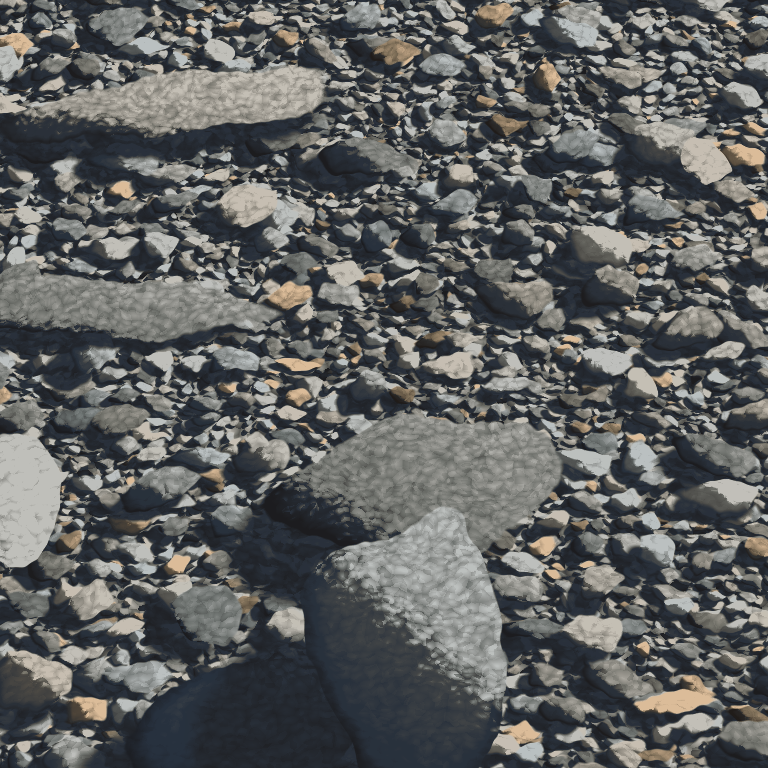
A three.js fragment shader for this texture:

```glsl
// Sunlit scree: flat grey stones and gravel, light from the upper right, bluish shadows.
varying vec2 vUv;

const vec2 LIGHT = vec2(0.78, 0.62);
const float SHADOW_TONE = 0.135;
const float EDGE_SOFTNESS = 0.0016;

float hash(vec2 p) {
  return fract(sin(dot(p, vec2(127.1, 311.7))) * 43758.54);
}

vec2 hash2(vec2 p) {
  return vec2(hash(p), hash(p + 19.7));
}

float band(float low, float high, float t) {
  return clamp((t - low) / (high - low), 0.0, 1.0);
}

vec2 rotate(vec2 p, float angle) {
  float c = cos(angle), s = sin(angle);
  return vec2(c * p.x + s * p.y, c * p.y - s * p.x);
}

// Cellular noise: distance to the nearest point, and that point's random value.
vec2 cellular(vec2 p) {
  vec2 cell = floor(p), nearest = vec2(9.0, 0.0);
  for (int j = -1; j <= 1; j++) {
    for (int i = -1; i <= 1; i++) {
      vec2 id = cell + vec2(float(i), float(j));
      float d = length(id + hash2(id) - p);
      if (d < nearest.x) nearest = vec2(d, hash(id + 5.3));
    }
  }
  return nearest;
}

// Layered sines that roughen every outline.
vec2 ripple(vec2 p) {
  vec2 sum = vec2(0.0);
  float amplitude = 0.0035, frequency = 38.0;
  for (int i = 0; i < 4; i++) {
    sum += amplitude * sin(p.yx * frequency + p * frequency * 0.6 + float(i) * 2.1);
    p = rotate(p, 0.9);
    amplitude *= 0.6;
    frequency *= 1.9;
  }
  return sum;
}

// Rounded random polygon: below 1 inside, above 1 outside.
float outline(vec2 r, float seed) {
  float sum = 0.0;
  for (int k = 0; k < 6; k++) {
    vec2 rnd = hash2(vec2(float(k), seed));
    float angle = 6.2832 * (float(k) + 0.7 * rnd.x) / 6.0;
    float side = max(dot(r, vec2(cos(angle), sin(angle))), 0.0) / mix(0.72, 1.05, rnd.y);
    sum += pow(side, 10.0);
  }
  return pow(sum, 0.1);
}

// Paints a stone and its shadow. surface = (tone, warmth), look = (tone, warmth, ridge).
vec2 paintStone(vec2 surface, vec2 p, vec2 centre, vec2 halfSize, float angle,
                vec3 look, float grain, float seed) {
  vec2 toCentre = p - centre;
  vec2 r = rotate(toCentre, angle) / halfSize;
  if (dot(r, r) > 7.0) return surface;

  vec2 towardSun = rotate(toCentre + LIGHT * halfSize.y * 1.1, angle) / halfSize;
  float shadow = 1.0 - smoothstep(0.8, 1.05, length(towardSun));
  surface.x = mix(surface.x, SHADOW_TONE * (0.8 + 0.4 * grain), 0.9 * shadow);
  surface.y *= 1.0 - shadow;

  float d = outline(r, seed);
  float soft = EDGE_SOFTNESS / halfSize.y;
  float cover = 1.0 - smoothstep(1.0 - soft, 1.0 + soft, d);
  float facing = dot(r, LIGHT);
  float lit = smoothstep(-0.14, 0.14, facing - look.z + 0.5 * (grain - 0.5));
  float tone = look.x * mix(0.46, 1.0, lit) + 0.09 * facing;
  tone *= 1.0 + (grain - 0.5) * mix(0.3, 0.75, lit);
  tone *= 1.0 - 0.35 * smoothstep(0.75, 1.0, d) * (1.0 - lit);
  return mix(surface, vec2(tone, look.y), cover);
}

// One grid of scattered stones, painted from far to near.
vec2 paintGravel(vec2 surface, vec2 p, float frequency, float density, float grain) {
  vec2 grid = frequency * vec2(1.0, 1.7);
  vec2 cell = floor(p * grid);
  for (int j = 1; j >= -1; j--) {
    for (int i = -1; i <= 1; i++) {
      vec2 id = cell + vec2(float(i), float(j));
      vec2 key = id + frequency * 3.7;
      if (hash(key) > density) continue;
      vec2 rnd = hash2(key + 41.0), kind = hash2(key + 83.0);
      vec2 centre = (id + 0.2 + 0.6 * rnd) / grid;
      vec2 halfSize = mix(vec2(0.32), vec2(0.56, 0.52), hash2(key + 67.0)) / grid;
      float warmth = kind.x > 0.9 ? 0.9 : 0.5 * kind.x - 0.2;
      vec3 look = vec3(mix(0.36, 0.84, kind.y), warmth, mix(-0.65, 0.15, rnd.x));
      surface = paintStone(surface, p, centre, halfSize, 0.6 * rnd.y - 0.25,
                           look, grain, hash(key + 7.0) * 50.0);
    }
  }
  return surface;
}

vec3 stoneColour(float tone, float warmth) {
  vec3 c = mix(vec3(0.11, 0.11, 0.12), vec3(0.16, 0.19, 0.23), band(0.10, 0.18, tone));
  c = mix(c, vec3(0.29, 0.29, 0.28), band(0.20, 0.29, tone));
  c = mix(c, vec3(0.43, 0.44, 0.42), band(0.29, 0.43, tone));
  c = mix(c, vec3(0.58, 0.58, 0.56), band(0.43, 0.58, tone));
  c = mix(c, vec3(0.75, 0.75, 0.73), band(0.58, 0.75, tone));
  return c * (1.0 + warmth * vec3(0.16, -0.02, -0.20));
}

void main() {
  vec2 p = vUv + ripple(vUv);
  // Receding ground
  vec2 ground = vec2((p.x - 0.5) * (1.0 + 0.6 * p.y), p.y + 0.3 * p.y * p.y);
  vec2 coarse = cellular(ground * vec2(58.0, 92.0));
  vec2 fine = cellular(ground * vec2(120.0, 165.0) + 31.0);
  float grain = 0.5 * (1.0 - coarse.x) + 0.25 * coarse.y + 0.3 * fine.y;
  vec2 s = vec2(mix(0.12, 0.7, coarse.y) * (1.1 - 0.6 * coarse.x), 0.1);
  // Gravel, from grit to cobbles
  for (int i = 0; i < 5; i++) {
    float level = float(i);
    s = paintGravel(s, ground, 46.0 * pow(0.62, level), 0.95 - 0.19 * level, grain);
  }
  // Slabs and boulders
  s = paintStone(s, p, vec2(0.22, 0.86), vec2(0.25, 0.04), 0.06, vec3(0.58, 0.15, -0.5), grain, 3.0);
  s = paintStone(s, p, vec2(0.11, 0.6), vec2(0.25, 0.036), -0.02, vec3(0.48, 0.0, -0.5), grain, 8.0);
  s = paintStone(s, p, vec2(0.55, 0.36), vec2(0.19, 0.095), 0.12, vec3(0.46, 0.0, -0.5), grain, 14.0);
  s = paintStone(s, p, vec2(0.01, 0.35), vec2(0.08, 0.1), -0.1, vec3(0.74, 0.0, -0.6), grain, 21.0);
  s = paintStone(s, p, vec2(0.33, 0.05), vec2(0.17, 0.11), 0.35, vec3(0.48, -0.3, 0.75), grain, 27.0);
  s = paintStone(s, p, vec2(0.54, 0.13), vec2(0.15, 0.175), 0.25, vec3(0.54, -0.1, 0.25), grain, 33.0);
  gl_FragColor = vec4(stoneColour(s.x, s.y), 1.0);
}
```
